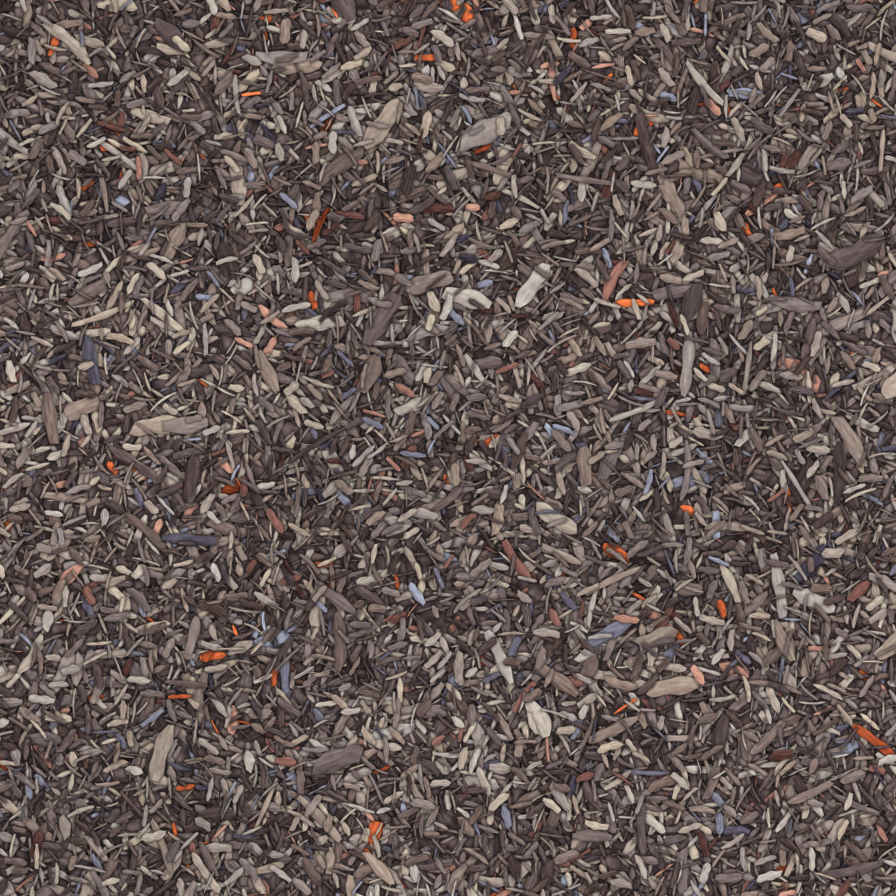
A Shadertoy shader for this texture:

```glsl
// Ground covered with shredded bark mulch: layered, randomly turned wood chips and slivers.

float hash(vec2 p) {
    return fract(sin(dot(p, vec2(127.1, 311.7))) * 43758.5453);
}

vec4 hash4(vec2 p) {
    return fract(sin(dot(p, vec2(127.1, 311.7)) + vec4(1.3, 2.9, 4.1, 5.7)) * 43758.5453);
}

float noise(vec2 p) {
    vec2 i = floor(p), f = fract(p);
    f = f * f * (3.0 - 2.0 * f);
    return mix(mix(hash(i), hash(i + vec2(1, 0)), f.x),
               mix(hash(i + vec2(0, 1)), hash(i + vec2(1, 1)), f.x), f.y);
}

// Brownish grey ramp from damp shade to bleached wood
vec3 woodColor(float tone) {
    vec3 color = mix(vec3(0.10, 0.08, 0.08), vec3(0.78, 0.74, 0.69), tone);
    return color - vec3(0.0, 0.12, 0.05) * tone * max(1.0 - tone, 0.0);
}

// Mostly neutral wood, with a few rusty, reddish and bluish pieces
vec3 woodTint(float pick) {
    if (pick > 0.992) return vec3(1.45, 0.80, 0.50);
    if (pick > 0.965) return vec3(1.08, 0.86, 0.80);
    if (pick < 0.035) return vec3(0.86, 0.95, 1.12);
    return mix(vec3(0.98, 1.0, 1.03), vec3(1.03, 1.0, 0.94), pick);
}

// Adds one layer of chips seen through what lies above; "open" is the light still passing
void addChips(inout vec3 color, inout float open, vec2 uv, float cells, float density, float layer) {
    float turn = layer * 2.4;
    vec2 p = mat2(cos(turn), sin(turn), -sin(turn), cos(turn)) * uv * cells + layer * 3.71;
    vec2 home = floor(p - 0.5);
    float soft = 0.0012 * cells;
    for (int k = 0; k < 4; k++) {
        vec2 cell = home + vec2(k & 1, k >> 1);
        vec2 seed = cell + layer * 19.0;
        if (hash(seed) > density) continue;
        vec4 place = hash4(seed);
        vec2 q = p - cell - 0.5 - (place.xy - 0.5) * 0.5;
        if (dot(q, q) > 0.64) continue;

        // Bent, tapered strip with slanted ends
        vec4 look = hash4(seed + 131.0);
        float angle = place.z * 6.2832;
        vec2 axis = vec2(cos(angle), sin(angle));
        q = vec2(dot(q, axis), dot(q, vec2(-axis.y, axis.x)));
        float halfLength = mix(0.34, 0.62, look.x);
        float halfWidth = mix(0.045, 0.21, look.y * sqrt(look.y));
        q.y += (look.z - 0.5) * 0.5 * (q.x * q.x - 0.1);
        float along = q.x + (look.w - 0.5) * 1.4 * q.y;
        float reach = min(abs(along) / halfLength, 1.0);
        float taper = 1.0 - 0.5 * reach * reach * reach + 0.13 * sin(q.x * 11.0 + look.w * 40.0);
        float d = max(abs(q.y) - halfWidth * taper, abs(along) - halfLength);

        // Grain, rounded lighting and the chip itself
        float cover = 1.0 - smoothstep(-soft, soft, d);
        if (cover > 0.0) {
            float grain = noise(vec2(q.x * 5.0, q.y * 24.0) + look.xy * 60.0) - 0.5;
            float side = clamp(q.y / halfWidth, -1.0, 1.0);
            float tone = 0.27 + 0.70 * place.w + 0.20 * grain;
            tone += 0.10 * side * cos(angle - turn + 0.5) - 0.08 * side * side;
            color += open * cover * woodColor(tone) * woodTint(fract(look.w * 57.0 + look.z));
        }

        // Contact shadow on whatever lies below
        float shade = 1.0 - clamp(d / (0.0045 * cells), 0.0, 1.0);
        open *= (1.0 - cover) * (1.0 - 0.42 * shade * shade);
    }
}

void mainImage(out vec4 fragColor, in vec2 fragCoord) {
    vec2 uv = fragCoord / iResolution.y;
    vec3 color = vec3(0.0);
    float open = 1.0;

    // Fine and coarse layers alternate from the top down, growing denser below
    for (int i = 0; i < 13; i++) {
        if (open < 0.03) break;
        float coarse = fract(float(i) * 0.618 + 0.3);
        float cells = mix(48.0, 13.0, pow(coarse, 1.3));
        float density = mix(1.0, 0.45, coarse) * mix(0.75, 1.0, float(i) / 12.0);
        addChips(color, open, uv, cells, density, float(i) + 1.0);
    }

    // Crumbled soil in the gaps
    color += open * woodColor(0.12 + 0.45 * noise(uv * 130.0));

    // Dusty grit and broad light variation
    color *= 0.95 + 0.12 * noise(uv * 230.0 + 5.0);
    color *= 0.95 + 0.10 * noise(uv * 5.0 + 8.0);
    fragColor = vec4(clamp(color, 0.0, 1.0), 1.0);
}
```
